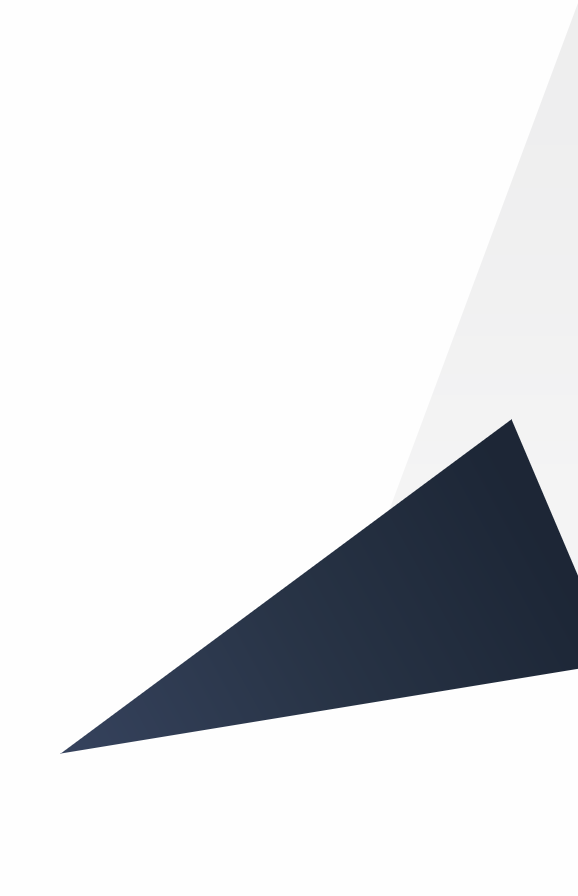
Write a Shadertoy shader that draws this background.

```glsl
// Draws a white page with a dark navy shard over a pale grey sail at the right.

// Colours
const vec3 PAPER = vec3(0.996, 0.996, 0.997);
const vec3 SAIL_TOP = vec3(0.933, 0.933, 0.935);
const vec3 SAIL_BASE = vec3(0.958, 0.958, 0.959);
const vec3 NAVY_LIGHT = vec3(0.210, 0.260, 0.365);
const vec3 NAVY_MID = vec3(0.157, 0.203, 0.275);
const vec3 NAVY_DARK = vec3(0.112, 0.150, 0.212);

// Corners as fractions of the canvas, counter-clockwise
const vec2 SHARD_TIP = vec2(0.105, 0.159);
const vec2 SHARD_RIGHT = vec2(1.064, 0.2603);
const vec2 SHARD_APEX = vec2(0.885, 0.532);
const vec2 SAIL_LEFT = vec2(0.650, 0.390);
const vec2 SAIL_RIGHT = vec2(1.100, 0.300);
const vec2 SAIL_APEX = vec2(1.100, 1.170);

// Far end of the gradient across the shard
const vec2 SHADE_END = vec2(0.900, 0.440);

// Signed distance to the line a-b, positive on its right side
float lineDistance(vec2 p, vec2 a, vec2 b) {
    vec2 edge = normalize(b - a);
    return dot(p - a, vec2(edge.y, -edge.x));
}

// Antialiased coverage of a triangle, in units of canvas height
float triangleMask(vec2 p, vec2 a, vec2 b, vec2 c) {
    float d = max(lineDistance(p, a, b),
                  max(lineDistance(p, b, c), lineDistance(p, c, a)));
    return clamp(0.5 - d * iResolution.y, 0.0, 1.0);
}

void mainImage(out vec4 fragColor, in vec2 fragCoord) {
    vec2 uv = fragCoord / iResolution.xy;
    vec2 scale = vec2(iResolution.x / iResolution.y, 1.0);
    vec2 p = uv * scale;

    // Pale sail, lighter towards its base
    vec3 sail = mix(SAIL_BASE, SAIL_TOP, smoothstep(0.35, 0.95, uv.y));
    float sailMask = triangleMask(p, SAIL_LEFT * scale, SAIL_RIGHT * scale, SAIL_APEX * scale);
    vec3 color = mix(PAPER, sail, sailMask);

    // Navy shard, darkening away from its tip
    vec2 tip = SHARD_TIP * scale;
    vec2 axis = SHADE_END * scale - tip;
    float shade = clamp(dot(p - tip, axis) / dot(axis, axis), 0.0, 1.0);
    vec3 navy = mix(NAVY_LIGHT, NAVY_MID, min(shade * 2.0, 1.0));
    navy = mix(navy, NAVY_DARK, max(shade * 2.0 - 1.0, 0.0));
    float shardMask = triangleMask(p, tip, SHARD_RIGHT * scale, SHARD_APEX * scale);
    color = mix(color, navy, shardMask);

    fragColor = vec4(color, 1.0);
}
```
